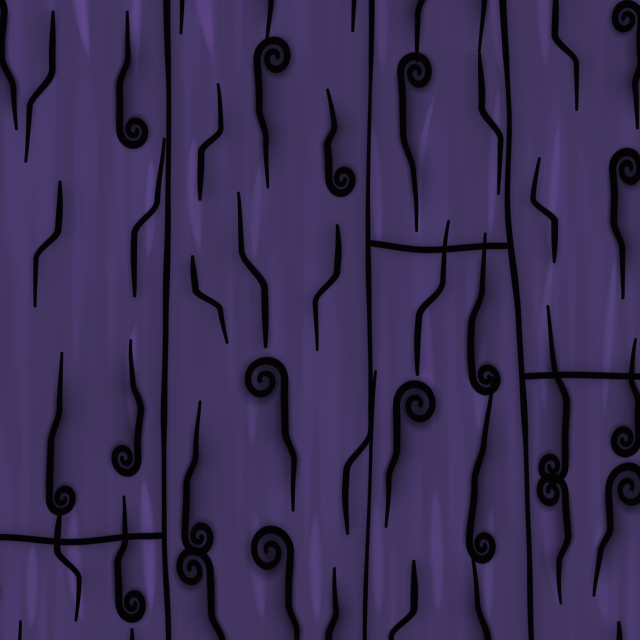
Write a WebGL 1 fragment shader that draws this texture.

```glsl
precision highp float;
uniform vec2 u_resolution;

const float TAU = 6.2831853;
const vec3 INK = vec3(0.012, 0.01, 0.018);
const vec3 WOOD = vec3(0.257, 0.207, 0.377);
const vec3 WOOD_LIGHT = vec3(0.285, 0.225, 0.425);
const vec3 GLOSS_BLUE = vec3(0.37, 0.31, 0.58);
const vec3 GLOSS_PINK = vec3(0.41, 0.29, 0.59);

float hash(vec2 p) {
  vec3 q = fract(vec3(p.xyx) * 0.1031);
  q += dot(q, q.yzx + 33.33);
  return fract((q.x + q.y) * q.z);
}

float noise(vec2 p) {
  vec2 i = floor(p), f = fract(p);
  f = f * f * (3.0 - 2.0 * f);
  return mix(mix(hash(i), hash(i + vec2(1, 0)), f.x),
             mix(hash(i + vec2(0, 1)), hash(i + vec2(1, 1)), f.x), f.y);
}

float bend(float t, float kink, float sway) {
  return kink * smoothstep(0.38, 0.62, t) + sway * t * t;
}

// Stem hanging from the origin, optionally curling into a spiral.
// Returns x: signed distance to the ink, y: strength of the soft shadow.
vec2 grainStroke(vec2 p, float len, float radius, float kink, float sway, bool curled) {
  float t = clamp(-p.y / len, 0.0, 1.0);
  float side = p.x - bend(t, kink, sway);
  float slope = (bend(t + 0.01, kink, sway) - bend(t, kink, sway)) / (0.01 * len);
  float beyond = max(0.0, max(p.y, -p.y - len));
  float width = mix(0.0055, 0.0022, t * t);
  if (!curled) width *= smoothstep(-0.25, 0.3, t);
  float ink = length(vec2(side / sqrt(1.0 + slope * slope), beyond)) - width;

  float shade = exp(-max(side, 0.0) / 0.016) * smoothstep(-0.014, 0.0, side);
  shade *= smoothstep(-len, -len * 0.5, p.y) * smoothstep(0.015, -0.02, p.y);
  if (!curled) return vec2(ink, shade * 0.4);

  vec2 q = (p - vec2(radius, 0.0)) / vec2(1.0, 1.2);
  float r = length(q);
  float angle = mod(atan(q.y, -q.x), TAU);
  for (int k = 0; k < 2; k++) {
    float turn = angle + TAU * float(k);
    if (turn < 10.2) {
      float arm = radius * (1.0 - turn / 11.0);
      ink = min(ink, abs(r - arm) - mix(0.0055, 0.0036, turn / 10.2));
    }
  }
  return vec2(ink, max(shade, 0.75 * smoothstep(radius * 1.4, radius * 0.6, r)));
}

// Scattered strokes, one per staggered cell.
vec2 grain(vec2 uv) {
  vec2 result = vec2(1.0, 0.0);
  float column = floor(uv.x * 9.0 - 0.3);
  for (int i = -1; i <= 1; i++) {
    float col = column + float(i);
    float stagger = hash(vec2(col, 71.0));
    float row = floor(uv.y * 4.0 + stagger);
    for (int j = -1; j <= 1; j++) {
      vec2 id = vec2(col, row + float(j)) + 20.0;
      float h1 = hash(id), h2 = hash(id + 37.7), h3 = hash(id + 91.3), h4 = hash(id + 143.1);
      vec2 center = vec2((col + 0.8) / 9.0, (row + float(j) + 0.5 - stagger) / 4.0);
      center += vec2(h3 - 0.5, h1 - 0.5) * vec2(0.022, 0.05);
      float len = mix(0.13, 0.27, h2);
      float radius = mix(0.021, 0.034, h4 * h4);
      bool curled = h1 < 0.56;
      vec2 p = (uv - center) * vec2(h3 < 0.5 ? -1.0 : 1.0, h4 < 0.4 ? -1.0 : 1.0);
      p += vec2(curled ? radius : 0.0, -len * 0.5);
      float kink = (curled ? 0.014 : 0.034) * (h4 < 0.65 ? 1.0 : -1.0);
      vec2 s = grainStroke(p, len, radius, kink, 0.04 * (h2 - 0.5), curled);
      result = vec2(min(result.x, s.x), max(result.y, s.y));
    }
  }
  return result;
}

// Distance to the ink of plank seams and the cross joints between them.
float planks(vec2 uv) {
  vec3 seams = vec3(0.26, 0.575, 0.805) + vec3(0.0, 0.0, -0.05) * (uv.y - 0.5);
  seams += 0.014 * (vec3(noise(vec2(uv.y * 6.0, 3.0)), noise(vec2(uv.y * 3.0, 8.0)),
                         noise(vec2(uv.y * 6.0, 15.0))) - 0.5);
  vec3 gap = abs(uv.x - seams) - vec3(0.0045, 0.0035, 0.0045)
           - 0.002 * (noise(vec2(uv.y * 14.0, 5.0)) - 0.5);
  float joint = uv.x < seams.x ? 0.16 : uv.x < seams.y ? -1.0 : uv.x < seams.z ? 0.615 : 0.41;
  joint += 0.018 * (noise(vec2(uv.x * 9.0, 4.0)) - 0.5);
  return min(min(gap.x, gap.y), min(gap.z, abs(uv.y - joint) - 0.005));
}

// Tapered glossy streaks; x: strength, y: tint.
vec2 gloss(vec2 uv) {
  vec2 result = vec2(0.0);
  vec2 cell = floor(uv * vec2(11.0, 3.5));
  for (int i = -1; i <= 1; i++) for (int j = -1; j <= 1; j++) {
    vec2 id = cell + vec2(i, j) + 50.0;
    float h1 = hash(id), h2 = hash(id + 17.9), h3 = hash(id + 63.2);
    vec2 p = uv - (id - 50.0 + vec2(0.2 + 0.6 * h1, 0.3 + 0.4 * h2)) / vec2(11.0, 3.5);
    p.x += (h3 - 0.5) * 0.25 * p.y + (h1 - 0.5) * 2.0 * p.y * p.y;
    float along = p.y / mix(0.08, 0.15, h2);
    float width = mix(0.008, 0.018, h3) * max(1.0 - along * along, 0.0) + 0.0001;
    float streak = smoothstep(width, width * 0.25, abs(p.x)) * smoothstep(1.0, 0.6, abs(along));
    streak *= step(h1, 0.65) * mix(1.0, 0.45, uv.x) * mix(0.6, 1.0, h2);
    if (streak > result.x) result = vec2(streak, h3);
  }
  return result;
}

void main() {
  vec2 uv = gl_FragCoord.xy / u_resolution;
  float edge = max(0.0012, 0.8 / u_resolution.y);
  float fiber = noise(uv * vec2(75.0, 4.0) + 9.0);
  float patches = noise(uv * vec2(9.0, 3.0) + 40.0);
  vec3 color = mix(WOOD, WOOD_LIGHT, smoothstep(0.45, 0.9, 0.55 * fiber + 0.45 * patches));
  color *= 0.985 + 0.03 * noise(uv * vec2(140.0, 9.0));

  vec2 shine = gloss(uv);
  color = mix(color, mix(GLOSS_BLUE, GLOSS_PINK, shine.y), shine.x * (0.65 + 0.35 * fiber));

  // Hand-drawn wobble on the inked grain
  vec2 drawn = uv + 0.008 * (vec2(noise(uv * 13.0), noise(uv * 13.0 + 30.0)) - 0.5);
  vec2 stroke = grain(drawn);
  float seam = planks(uv);
  float shade = max(stroke.y * (0.85 + 0.3 * fiber), 0.3 * exp(-max(seam, 0.0) / 0.008));
  color *= 1.0 - 0.72 * min(shade, 1.0);
  color = mix(INK, color, smoothstep(-edge, edge, min(stroke.x, seam)));
  gl_FragColor = vec4(color, 1.0);
}
```
